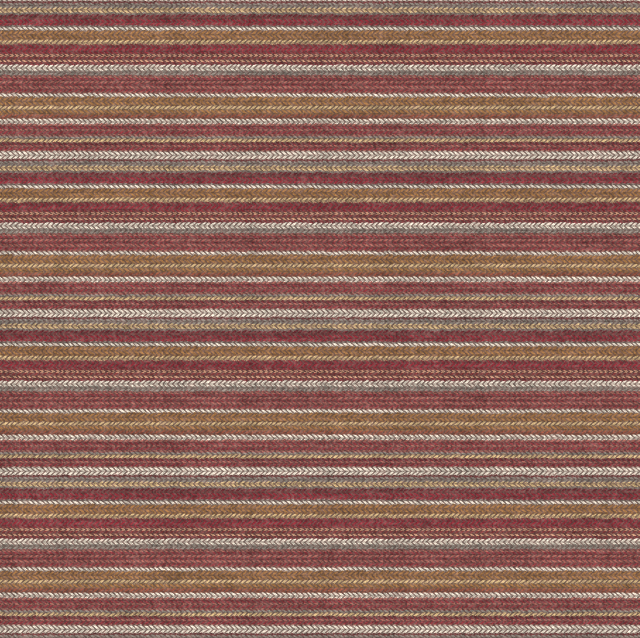
Write a WebGL 2 fragment shader that draws this texture.

```glsl
#version 300 es
precision highp float;
// Woven wool cloth with repeating horizontal stripes and herringbone stitches.

#define REPEATS 4.038     // stripe groups down the canvas
#define START 0.017       // position in the group at the top edge
#define PERIOD 190.0      // height of a group in thread units
#define ROW 5.0           // height of a stitch row in thread units
#define STITCHES 126.0    // stitches across the canvas
#define DOT_ROW 6.4       // spacing of dotted rows in thread units
#define RAGGED 0.9        // unevenness of stripe edges
#define FIBRE 0.32        // strength of the wool grain
#define WEAR 0.12         // strength of broad fading

uniform vec2 u_resolution;
out vec4 fragColor;

const float TAU = 6.2831853;
const vec3 WARP = vec3(0.46, 0.36, 0.335);
const vec3 DOT = vec3(0.79, 0.62, 0.49);

// Yarn colours; alpha is the strength of the dotted pick.
const vec4 YARN[9] = vec4[9](
  vec4(0.88, 0.84, 0.77, 0.0),    // 0 white
  vec4(0.56, 0.53, 0.49, 0.0),    // 1 grey
  vec4(0.81, 0.69, 0.50, 0.0),    // 2 cream
  vec4(0.63, 0.45, 0.28, 0.0),    // 3 gold
  vec4(0.55, 0.18, 0.22, 0.05),   // 4 crimson
  vec4(0.44, 0.19, 0.21, 0.1),    // 5 maroon
  vec4(0.57, 0.32, 0.25, 0.15),   // 6 rust
  vec4(0.53, 0.22, 0.24, 0.42),   // 7 rose
  vec4(0.49, 0.23, 0.23, 0.9));   // 8 dotted tan

// Where each stripe starts within a group, and its yarn.
const int COUNT = 30;
const float EDGE[COUNT] = float[COUNT](
  0.0, 5.0, 7.0, 13.0, 18.5, 21.0, 27.0, 34.0, 36.0, 40.0,
  51.5, 56.5, 59.0, 67.0, 80.0, 81.0, 88.0, 94.0, 115.5, 120.0,
  130.5, 135.5, 141.0, 146.0, 152.5, 167.0, 170.0, 174.5, 178.0, 185.0);
const int KIND[COUNT] = int[COUNT](
  0, 5, 1, 2, 1, 5, 4, 1, 0, 3,
  2, 5, 4, 8, 4, 0, 1, 7, 0, 3,
  2, 3, 6, 0, 7, 1, 2, 5, 7, 0);

float hash(vec2 cell) {
  uvec2 q = uvec2(ivec2(cell)) * uvec2(1597334673u, 3812015801u);
  uint n = (q.x ^ q.y) * 1597334673u;
  n = (n ^ (n >> 15)) * 2246822519u;
  return float((n ^ (n >> 13)) >> 8) / 16777216.0;
}

float noise(vec2 p) {
  vec2 i = floor(p), f = fract(p);
  f = f * f * (3.0 - 2.0 * f);
  return mix(mix(hash(i), hash(i + vec2(1, 0)), f.x),
             mix(hash(i + vec2(0, 1)), hash(i + vec2(1, 1)), f.x), f.y);
}

// Blends through the stripes of one group.
vec4 stripes(float y, float soft) {
  vec4 yarn = YARN[KIND[0]];
  for (int i = 1; i < COUNT; i++)
    yarn = mix(yarn, YARN[KIND[i]], smoothstep(EDGE[i] - soft, EDGE[i] + soft, y));
  return yarn;
}

void main() {
  vec2 uv = gl_FragCoord.xy / u_resolution;
  float group = (1.0 - uv.y) * REPEATS + START;
  float thread = group * PERIOD;
  float x = uv.x * STITCHES;
  float pixel = REPEATS * PERIOD / u_resolution.y;

  // Slanted stitches, reversing on alternate rows
  float row = floor(thread / ROW);
  float across = fract(thread / ROW) - 0.5;
  float slant = mod(row, 2.0) < 0.5 ? 1.0 : -1.0;
  float jitter = 0.3 * (noise(vec2(x * 0.7, row * 7.0)) - 0.5);
  float phase = x + slant * across * 0.9 + jitter;
  float ridge = 0.5 + 0.5 * cos(TAU * phase);
  float crown = cos(across * TAU * 0.5);
  float lift = 0.28 + 0.72 * smoothstep(0.05, 0.65, ridge) * (0.55 + 0.45 * crown);

  // Stripe colour with edges pushed about by the stitches
  float push = 0.6 * cos(TAU * phase) + 2.0 * noise(vec2(x * 1.3, thread * 0.1)) - 1.0;
  vec4 yarn = stripes(fract(group) * PERIOD + RAGGED * push, max(0.9, 0.6 * pixel));
  vec3 color = mix(WARP, yarn.rgb, lift);

  // Dotted picks between darker rows
  float dotRow = 0.5 + 0.5 * cos(TAU * (fract(group) * PERIOD - 70.0) / DOT_ROW);
  float dots = smoothstep(0.3, 0.85, dotRow) * smoothstep(0.1, 0.7, ridge);
  color = mix(color, DOT, dots * yarn.a);

  // Wool grain, streaked threads and broad fading
  float grain = noise(vec2(x * 3.6, thread * 0.6)) - 0.5;
  float fleck = noise(vec2(x * 1.6 + 31.0, thread * 0.37 + 57.0)) - 0.5;
  float streak = noise(vec2(x * 0.12, row * 5.0)) - 0.5;
  float bars = noise(vec2(x * 0.8, 3.0)) - 0.5;
  color = mix(color, WARP * 1.08, 0.35 * max(fleck * 2.0, 0.0));
  color *= 1.0 + FIBRE * (grain + 0.5 * fleck) + WEAR * (streak + 0.5 * bars);
  color *= 0.91 + 0.13 * crown * (0.5 + 0.5 * ridge);
  fragColor = vec4(clamp(color, 0.0, 1.0), 1.0);
}
```
